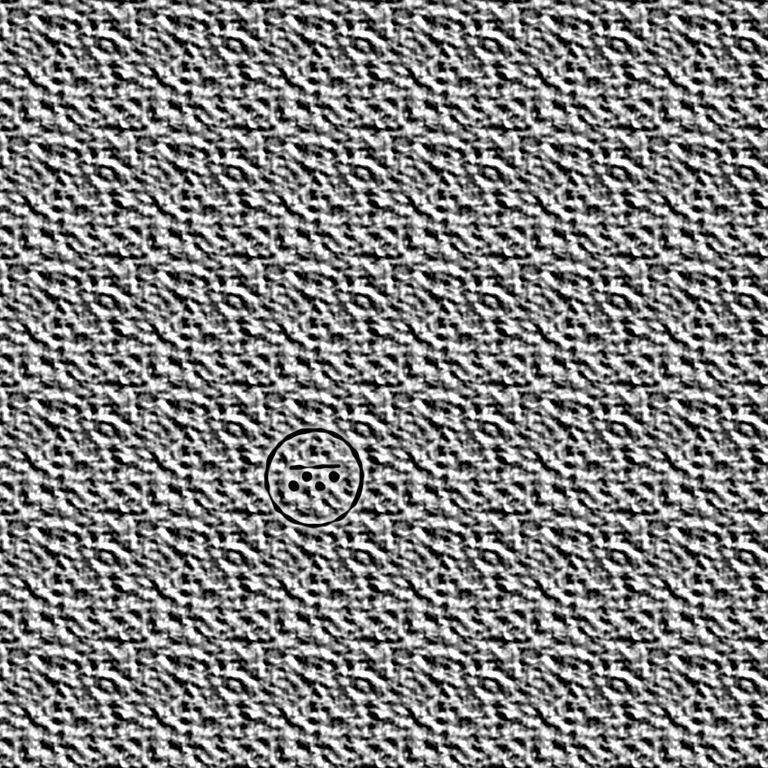
A Shadertoy shader for this pattern:

```glsl
const float REPEATS = 6.0;
const float MEAN_GREY = 0.52;
const float CONTRAST = 1.05;

// Unit gradient at a lattice cell, wrapped to the period
vec2 cellGradient(vec2 cell, vec2 period, uint seed) {
    uvec2 c = uvec2(mod(cell, period));
    uint h = c.x * 1597u + c.y * 51749u + seed * 7919u;
    h = (h ^ (h >> 15)) * 73244475u;
    h = (h ^ (h >> 15)) * 73244475u;
    h ^= h >> 16;
    float angle = float(h & 65535u) / 65536.0 * 6.28319;
    return vec2(cos(angle), sin(angle));
}

float gradientNoise(vec2 p, vec2 period, uint seed) {
    vec2 cell = floor(p), f = p - cell;
    vec2 w = f * f * f * (f * (f * 6.0 - 15.0) + 10.0);
    vec2 e = vec2(1.0, 0.0);
    float a = dot(cellGradient(cell, period, seed), f);
    float b = dot(cellGradient(cell + e.xy, period, seed), f - e.xy);
    float c = dot(cellGradient(cell + e.yx, period, seed), f - e.yx);
    float d = dot(cellGradient(cell + e.xx, period, seed), f - e.xx);
    return mix(mix(a, b, w.x), mix(c, d, w.x), w.y);
}

float segmentDistance(vec2 p, vec2 a, vec2 b) {
    vec2 ab = b - a;
    return length(p - a - ab * clamp(dot(p - a, ab) / dot(ab, ab), 0.0, 1.0));
}

float tileNoise(vec2 tile, float cells, uint seed) {
    return gradientNoise(tile * cells, vec2(cells), seed);
}

// Sheared lattice keeps whole periods while slanting the grain
float slantedNoise(vec2 tile, vec2 cells, uint seed) {
    return gradientNoise(vec2(tile.x + tile.y, tile.y) * cells, cells, seed);
}

// Bends the lattice so that rows and columns do not show
vec2 warp(vec2 tile, float cells, float amount) {
    return tile + amount * vec2(tileNoise(tile, cells, 61u), tileNoise(tile, cells, 67u));
}

float surfaceHeight(vec2 tile) {
    return tileNoise(tile, 11.0, 5u)
         + 0.6 * slantedNoise(tile, vec2(15.0, 19.0), 13u)
         + 0.35 * tileNoise(tile, 29.0, 19u);
}

// Relief lit along the diagonal, with fine grit
float grain(vec2 tile, vec2 lightStep) {
    vec2 bent = warp(tile, 8.0, 0.025);
    float relief = surfaceHeight(bent - lightStep) - surfaceHeight(bent + lightStep);
    float grit = tileNoise(tile, 37.0, 23u);
    float patches = tileNoise(tile, 6.0, 31u);
    return (relief + 0.3 * grit) * (1.0 + 0.5 * patches);
}

// Dark crease with a pale lower lip
float crease(vec2 tile, vec2 a, vec2 b, float width) {
    float dark = smoothstep(width, 0.0, segmentDistance(tile, a, b));
    vec2 lip = vec2(-0.3, -1.0) * width * 1.5;
    float pale = smoothstep(width, 0.0, segmentDistance(tile, a + lip, b + lip));
    return pale * 0.4 - dark * 0.5;
}

// Ring around a bar and a zigzag row of dots
float emblemDistance(vec2 p) {
    float d = abs(length(p) - 0.0622) - 0.0027;
    d = min(d, segmentDistance(p, vec2(-0.03, 0.013), vec2(0.032, 0.0148)) - 0.0022);
    for (int i = 0; i < 4; i++) {
        float k = float(i);
        vec2 dotCentre = vec2(-0.026 + 0.0172 * k, -0.011 + 0.0125 * mod(k, 2.0));
        d = min(d, length(p - dotCentre) - 0.0068);
    }
    return d;
}

void mainImage(out vec4 fragColor, in vec2 fragCoord) {
    vec2 uv = fragCoord / iResolution.xy;
    float pixel = 1.0 / iResolution.y;
    vec2 tile = fract(uv * REPEATS);

    // Repeating grain
    float grey = MEAN_GREY + CONTRAST * grain(tile, vec2(0.014, 0.018));
    grey += crease(warp(tile, 9.0, 0.03), vec2(0.74, 0.64), vec2(0.90, 0.58), 0.026);
    grey = clamp(grey, 0.02, 0.98);

    // Single inked emblem with a pale halo
    float wobble = 0.003 * gradientNoise(uv * 70.0, vec2(70.0), 47u);
    float ink = emblemDistance(uv - vec2(0.409, 0.378)) + wobble;
    grey = mix(grey, 0.97, 0.6 * smoothstep(0.009, 0.001, ink));
    grey = mix(grey, 0.01, smoothstep(pixel, -pixel, ink));

    fragColor = vec4(vec3(grey), 1.0);
}
```
